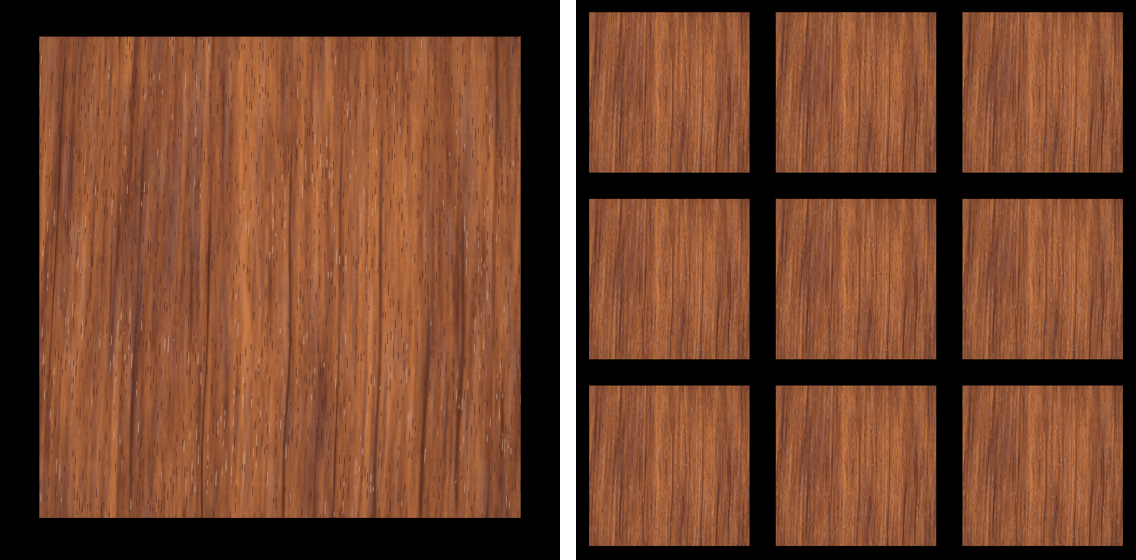
Left: one tile. Right: repeated 3 by 3.
This texture is drawn by a Shadertoy shader. Its source:

```glsl
// A square panel of reddish brown wood set on a black ground.
// Stretched wrapping noise makes the upright grain; scattered dashes add
// pores and pale flecks, and a loop draws the long dark veins.

float hash(vec2 p) {
    return fract(sin(dot(p, vec2(127.1, 311.7))) * 43758.5453);
}

// Value noise on a grid of whole cells, wrapping over the unit square.
float noise(vec2 uv, vec2 cells) {
    vec2 p = uv * cells;
    vec2 i = floor(p), f = fract(p);
    f = f * f * (3.0 - 2.0 * f);
    vec2 a = mod(i, cells), b = mod(i + 1.0, cells);
    vec2 salt = cells * 0.37;
    return mix(mix(hash(a + salt), hash(vec2(b.x, a.y) + salt), f.x),
               mix(hash(vec2(a.x, b.y) + salt), hash(b + salt), f.x), f.y);
}

// Thin upright strokes, one per cell, kept where the hash is below density.
float dashes(vec2 uv, vec2 cells, float density) {
    float column = mod(floor(uv.x * cells.x), cells.x);
    vec2 p = uv * cells + vec2(0.0, floor(hash(vec2(column, 7.3)) * 16.0) / 16.0);
    vec2 id = mod(floor(p), cells), f = fract(p);
    float center = mix(0.35, 0.65, hash(id + 3.7));
    float reach = mix(0.15, 0.48, hash(id + 9.1));
    float across = 1.0 - smoothstep(0.08, 0.36, abs(f.x - center));
    float along = 1.0 - smoothstep(reach * 0.6, reach, abs(f.y - 0.5));
    return across * along * step(hash(id + 1.9), density);
}

// Long dark veins that wander and fade along their length.
float veins(vec2 uv) {
    float sum = 0.0;
    for (float i = 0.0; i < 14.0; i++) {
        float seed = hash(vec2(i, 4.2));
        float x = (i + 0.15 + 0.7 * seed) / 14.0;
        x += 0.007 * (noise(vec2(seed, uv.y), vec2(16.0, 5.0)) - 0.5);
        float d = abs(fract(uv.x - x + 0.5) - 0.5);
        float width = mix(0.0016, 0.0036, hash(vec2(i, 8.6)));
        float fade = smoothstep(0.2, 0.75, noise(vec2(seed, uv.y), vec2(23.0, 6.0)));
        sum += fade * (exp(-d * d / (width * width)) + 0.25 * exp(-d / 0.008));
    }
    return min(sum, 1.0);
}

vec3 wood(vec2 uv) {
    // Grain leans a little, more so toward the left, with a slow wave.
    vec2 g = uv;
    g.x -= (uv.y - 0.5) * mix(0.05, 0.018, smoothstep(0.0, 0.5, uv.x));
    g.x += 0.008 * (noise(uv, vec2(4.0, 3.0)) - 0.5);

    // Grain from broad bands down to single fibres.
    float tone = 0.66;
    tone += 0.34 * (noise(g, vec2(9.0, 2.0)) - 0.5);
    tone += 0.24 * (noise(g, vec2(34.0, 2.0)) - 0.5);
    tone += 0.46 * (noise(g, vec2(88.0, 3.0)) - 0.5);
    tone += 0.40 * (noise(g, vec2(190.0, 7.0)) - 0.5);
    tone += 0.34 * (noise(g, vec2(330.0, 36.0)) - 0.5);
    tone += 0.16 * (noise(g, vec2(420.0, 190.0)) - 0.5);

    // Narrow dark growth lines.
    float lines = smoothstep(0.62, 0.95, noise(g, vec2(110.0, 4.0)));
    tone -= 0.32 * lines;

    vec3 darkBrown = vec3(0.42, 0.225, 0.165);
    vec3 orangeBrown = vec3(0.72, 0.43, 0.245);
    vec3 color = mix(darkBrown, orangeBrown, clamp(tone, -0.1, 1.15));

    // Some fibres are dusty and less saturated.
    float dust = smoothstep(0.45, 0.9, noise(g + 0.31, vec2(120.0, 9.0)));
    color += dust * vec3(0.005, 0.03, 0.06);

    // Veins, pores and pale flecks.
    color = mix(color, vec3(0.27, 0.13, 0.10), 0.6 * veins(g));
    color = mix(color, vec3(0.33, 0.17, 0.13), 0.5 * dashes(g, vec2(210.0, 34.0), 0.2));
    float cluster = smoothstep(0.35, 0.85, noise(g, vec2(26.0, 5.0)));
    float broken = smoothstep(0.25, 0.6, noise(g, vec2(200.0, 110.0)));
    float flecks = dashes(g + 0.17, vec2(190.0, 22.0), 0.03 + 0.17 * cluster);
    return mix(color, vec3(0.76, 0.61, 0.52), 0.6 * flecks * broken);
}

void mainImage(out vec4 fragColor, in vec2 fragCoord) {
    vec2 uv = fragCoord / iResolution.xy;
    float pixel = 1.0 / iResolution.y;

    // Signed distance to the panel, negative inside.
    vec2 q = abs(uv - vec2(0.5, 0.505)) - 0.4297;
    float d = max(q.x, q.y);
    float panel = 1.0 - smoothstep(-0.5 * pixel, 0.5 * pixel, d);

    // Light falls off slightly toward the corners.
    float shade = 1.03 - 0.22 * dot(uv - 0.5, uv - 0.5);
    fragColor = vec4(wood(uv) * shade * panel, 1.0);
}
```
